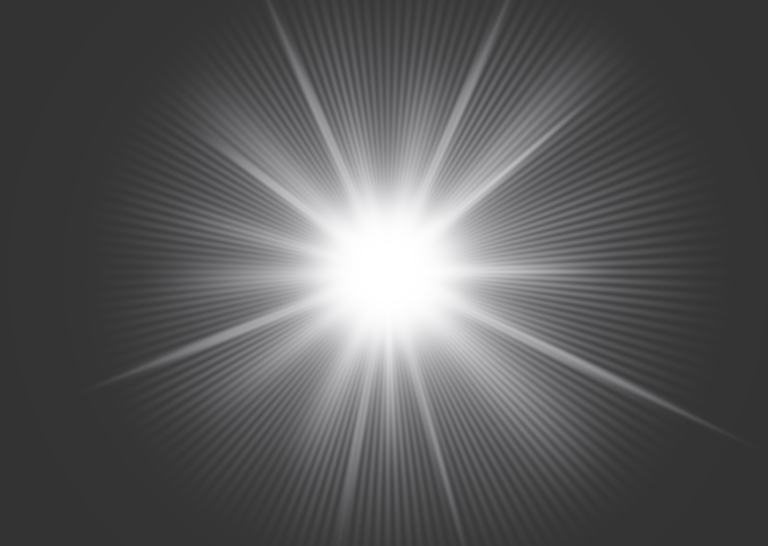
This background is drawn by a Shadertoy shader. Its source:

```glsl
const float TAU = 6.2831853;
const vec2 CENTER = vec2(0.505, 0.502);    // fraction of the canvas
const vec3 BACKGROUND = vec3(0.2);
const vec3 MIDTONE_TINT = vec3(-0.003, -0.004, 0.009);
const float HALO_GAIN = 4.8;
const float HALO_RADIUS = 0.092;           // lengths are in canvas heights
const float CORE_GAIN = 4.0;
const float CORE_RADIUS = 0.09;
const float RAY_COUNT = 160.0;
const float RAY_GAIN = 0.27;
const float RAY_REACH = 0.61;
const float RAY_REACH_SKEW = 0.04;
const float STREAK_ROOT_WIDTH = 0.02;
const float STREAK_TIP_WIDTH = 0.0035;

// Wide soft beams: angle in degrees, length, angular width in degrees, gain
const int BEAM_COUNT = 12;
const vec4 BEAMS[BEAM_COUNT] = vec4[](
    vec4(1.0, 0.44, 7.0, 0.42),
    vec4(46.0, 0.64, 6.0, 0.48),
    vec4(77.0, 0.43, 7.0, 0.42),
    vec4(104.0, 0.36, 5.0, 0.40),
    vec4(136.0, 0.56, 7.0, 0.50),
    vec4(164.0, 0.43, 4.0, 0.34),
    vec4(182.0, 0.47, 6.0, 0.42),
    vec4(218.0, 0.48, 6.0, 0.38),
    vec4(245.0, 0.44, 7.0, 0.52),
    vec4(271.0, 0.39, 3.0, 0.60),
    vec4(317.0, 0.56, 11.0, 0.46),
    vec4(340.0, 0.42, 5.0, 0.26));

// Narrow streaks: angle in degrees, length, unused root offset, gain
const int STREAK_COUNT = 9;
const vec3 STREAKS[STREAK_COUNT] = vec3[](
    vec3(40.5, 0.52, 0.60),
    vec3(66.2, 0.66, 0.46),
    vec3(113.8, 0.64, 0.46),
    vec3(143.0, 0.48, 0.50),
    vec3(201.4, 0.63, 0.48),
    vec3(259.8, 0.60, 0.32),
    vec3(285.4, 0.60, 0.34),
    vec3(334.5, 0.77, 0.50),
    vec3(0.5, 0.46, 0.28));

float angleGap(float a, float b) {
    return abs(mod(a - b + 0.5 * TAU, TAU) - 0.5 * TAU);
}

float fadeOut(float start, float end, float r) {
    return 1.0 - smoothstep(start, end, r);
}

// Hot center and the broad halo around it
float centralGlow(float r) {
    float core = r / CORE_RADIUS;
    return CORE_GAIN * exp(-core * core) + HALO_GAIN * exp(-r / HALO_RADIUS);
}

float softBeams(float angle, float r) {
    float light = 0.0;
    for (int i = 0; i < BEAM_COUNT; i++) {
        vec4 beam = BEAMS[i];
        float across = angleGap(angle, radians(beam.x)) / radians(beam.z);
        light += beam.w * exp(-across * across) * fadeOut(0.2 * beam.y, beam.y, r);
    }
    return light;
}

float sharpStreaks(vec2 p, float r) {
    float light = 0.0;
    for (int i = 0; i < STREAK_COUNT; i++) {
        vec3 streak = STREAKS[i];
        float a = radians(streak.x);
        vec2 dir = vec2(cos(a), sin(a));
        float along = dot(p, dir);
        float taper = clamp(along / streak.y, 0.0, 1.0);
        float width = mix(STREAK_ROOT_WIDTH, STREAK_TIP_WIDTH, sqrt(taper));
        float across = (p.x * dir.y - p.y * dir.x) / width;
        light += streak.z * exp(-across * across) * step(0.0, along)
               * fadeOut(0.45 * streak.y, streak.y, r);
    }
    return light;
}

// Regular fine rays, modulated around the circle by layered sines
float fineRays(float angle, float r) {
    float stripe = 0.5 + 0.5 * cos(angle * RAY_COUNT);
    float phasePerPixel = RAY_COUNT / (max(r, 0.001) * iResolution.y);
    stripe = mix(0.5, stripe, fadeOut(0.8, 2.5, phasePerPixel));
    float variation = 0.78 + 0.14 * sin(angle * 7.0 + 1.0)
                    + 0.12 * sin(angle * 17.0 + 2.4) + 0.16 * cos(angle);
    float reach = RAY_REACH + RAY_REACH_SKEW * cos(angle);
    return RAY_GAIN * variation * (0.2 + 0.8 * stripe) * fadeOut(0.28, reach, r);
}

void mainImage(out vec4 fragColor, in vec2 fragCoord) {
    vec2 p = (fragCoord - CENTER * iResolution.xy) / iResolution.y;
    float r = length(p);
    float angle = r > 0.0 ? atan(p.y, p.x) : 0.0;

    // Accumulate light, then compress it toward white
    float light = centralGlow(r) + softBeams(angle, r)
                + sharpStreaks(p, r) + fineRays(angle, r);
    float exposure = 1.0 - exp(-light);
    vec3 color = mix(BACKGROUND, vec3(1.0), exposure);
    color += MIDTONE_TINT * 4.0 * exposure * (1.0 - exposure);
    fragColor = vec4(color, 1.0);
}
```
